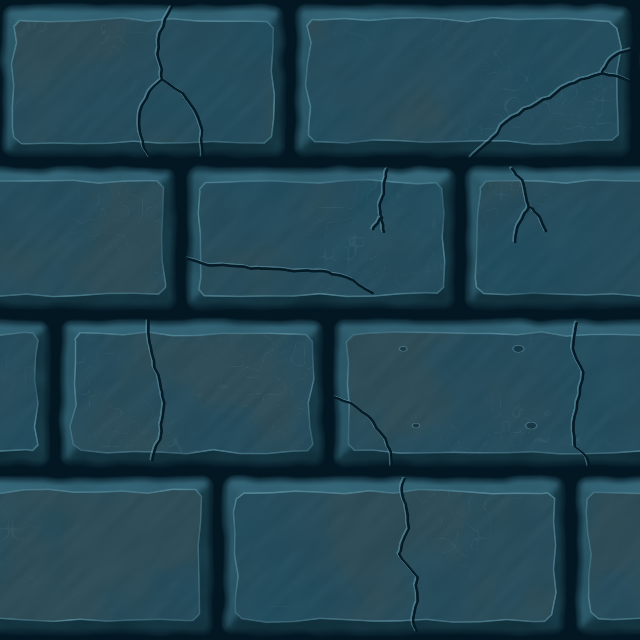
Write a three.js fragment shader that draws this texture.

```glsl
// Painted teal stone wall: four staggered courses of two bricks each.
// Rounded boxes carry a lit and shaded bevel and a jagged rimmed face;
// bent noisy lines add the cracks, and noise adds stains and scratches.
varying vec2 vUv;

const vec3 MORTAR = vec3(0.008, 0.09, 0.135);
const vec3 FACE = vec3(0.148, 0.30, 0.362);
const vec3 WARM = vec3(0.19, 0.30, 0.335);
const vec3 COOL = vec3(0.115, 0.305, 0.375);
const vec3 LIGHT = vec3(0.205, 0.40, 0.47);
const vec3 SHADE = vec3(0.055, 0.175, 0.22);
const vec3 RIM = vec3(0.40, 0.62, 0.69);
const vec2 INSET = vec2(0.028, 0.031); // joint centre to face edge
const float JOINT = 0.0075;            // half width of the mortar
const float CORNER = 0.018;
const float JAG = 0.01;                // wobble of the face edge
const float CRACK = 0.0016;            // half width of a crack
const float SOFT = 0.0014;

float hash(vec2 p) { return fract(sin(dot(p, vec2(127.1, 311.7))) * 43758.5); }

float noise(vec2 p) {
  vec2 i = floor(p), f = fract(p);
  f = f * f * (3.0 - 2.0 * f);
  return mix(mix(hash(i), hash(i + vec2(1, 0)), f.x),
             mix(hash(i + vec2(0, 1)), hash(i + 1.0), f.x), f.y);
}

float fbm(vec2 p) {
  float sum = 0.0, amp = 0.533;
  for (int i = 0; i < 4; i++) { sum += amp * noise(p); p = p * 2.03 + 7.1; amp *= 0.5; }
  return sum;
}

// Straight pieces between random heights, centred on zero
float jag(float t, float seed) {
  float i = floor(t);
  return mix(hash(vec2(i, seed)), hash(vec2(i + 1.0, seed)), t - i) - 0.5;
}

// Distance to a bent, jagged line from a to b
float crack(vec2 p, vec2 a, vec2 b, float bend, float amp) {
  float len = length(b - a);
  vec2 dir = (b - a) / len;
  float along = dot(p - a, dir), on = clamp(along, 0.0, len);
  float arch = 4.0 * on * (len - on) / (len * len);
  float path = bend * arch + min(1.0, 2.0 * arch)
             * (amp * jag(on * 26.0, a.x * 91.0) + 0.004 * jag(on * 90.0, a.y * 57.0));
  return length(vec2(along - on, dot(p - a, vec2(-dir.y, dir.x)) - path));
}

float cracks(vec2 p) {
  vec2 fork = vec2(0.253, 0.876), split = vec2(0.94, 0.885);
  vec2 twig = vec2(0.597, 0.66), knee = vec2(0.826, 0.677), turn = vec2(0.508, 0.576);
  // top course
  float d = crack(p, vec2(0.275, 1.0), fork, -0.014, 0.004);
  d = min(d, crack(p, fork, vec2(0.234, 0.755), -0.025, 0.004));
  d = min(d, crack(p, fork, vec2(0.316, 0.755), 0.024, 0.005));
  d = min(d, crack(p, vec2(0.736, 0.753), split, 0.018, 0.01));
  d = min(d, crack(p, split, vec2(0.985, 0.922), 0.01, 0.004));
  d = min(d, crack(p, split, vec2(0.985, 0.872), 0.004, 0.003));
  // second course
  d = min(d, crack(p, vec2(0.605, 0.735), twig, -0.006, 0.014));
  d = min(d, crack(p, twig, vec2(0.583, 0.642), 0.0, 0.003));
  d = min(d, crack(p, twig, vec2(0.6, 0.638), 0.0, 0.003));
  d = min(d, crack(p, vec2(0.293, 0.596), turn, -0.004, 0.01));
  d = min(d, crack(p, turn, vec2(0.582, 0.542), 0.004, 0.003));
  d = min(d, crack(p, vec2(0.8, 0.736), knee, 0.007, 0.004));
  d = min(d, crack(p, knee, vec2(0.805, 0.622), -0.004, 0.004));
  d = min(d, crack(p, knee, vec2(0.853, 0.639), 0.004, 0.003));
  // lower courses
  d = min(d, crack(p, vec2(0.232, 0.503), vec2(0.238, 0.281), 0.006, 0.028));
  d = min(d, crack(p, vec2(0.523, 0.379), vec2(0.612, 0.268), 0.024, 0.005));
  d = min(d, crack(p, vec2(0.901, 0.495), vec2(0.92, 0.271), -0.012, 0.032));
  return min(d, crack(p, vec2(0.632, 0.251), vec2(0.651, 0.014), -0.006, 0.036));
}

void main() {
  vec2 p = vUv;
  // Course: bottom, top and its two joints
  vec4 row = p.y < 0.263 ? vec4(0.0, 0.263, 0.341, 0.892)
           : p.y < 0.509 ? vec4(0.263, 0.509, 0.086, 0.514)
           : p.y < 0.747 ? vec4(0.509, 0.747, 0.284, 0.719) : vec4(0.747, 1.0, 0.453, 0.994);
  vec2 q = vec2(fract(p.x - row.z) + row.z, p.y);
  float second = step(row.w, q.x), seed = floor(row.x * 50.0) + second * 5.0 + 1.0;
  vec2 lo = vec2(mix(row.z, row.w, second), row.x);
  vec2 hi = vec2(mix(row.w, row.z + 1.0, second), row.y);

  // Rounded outer edge and jagged face, both positive inside
  vec2 box = abs(q - 0.5 * (lo + hi)) - 0.5 * (hi - lo) + JOINT + CORNER;
  float outer = CORNER - length(max(box, 0.0)) - min(max(box.x, box.y), 0.0);
  outer += 0.006 * (noise(q * 32.0 + seed) - 0.5);
  vec4 side = vec4(q - lo - INSET, hi - q - INSET);
  side += JAG * vec4(jag(q.y * 30.0, seed), 0.7 * jag(q.x * 24.0, seed + 2.0),
                     jag(q.y * 27.0, seed + 1.0), 0.7 * jag(q.x * 26.0, seed + 3.0));
  vec2 near = min(side.xy, side.zw);
  float edge = min(near.x, near.y), face = min(edge, 0.7 * (near.x + near.y - 0.01));

  // Bevel: left and top lit, right and bottom shaded
  vec4 w = exp((edge - side) / 0.004);
  float lit = dot(w, vec4(0.72, 0.1, 0.18, 0.92)) / dot(w, vec4(1.0));
  lit += 0.3 * (fbm(q * vec2(16.0, 22.0) + seed) - 0.5);
  vec3 bevel = mix(SHADE, LIGHT, clamp(lit, 0.0, 1.0));
  bevel = mix(MORTAR, bevel, 0.3 + 0.7 * smoothstep(0.0, 0.014, outer));

  // Face: stains, slanted strokes and patchy scratches
  float stain = fbm(p * 5.0 + seed);
  vec3 stone = mix(FACE, WARM, 0.8 * smoothstep(0.48, 0.75, stain));
  stone = mix(stone, COOL, 0.6 * (1.0 - smoothstep(0.25, 0.5, stain)));
  stone += 0.022 * (noise(vec2(p.x + p.y, (p.y - p.x) * 5.0) * 14.0) - 0.5);
  float scratch = 1.0 - smoothstep(0.0, 0.022, abs(noise(p * vec2(62.0, 48.0)) - 0.5));
  stone += 0.035 * scratch * smoothstep(0.5, 0.72, fbm(p * 7.0 + 31.0));
  vec3 color = mix(bevel, stone, smoothstep(-SOFT, SOFT, face));
  float rim = 1.0 - smoothstep(0.0003, 0.0021, abs(face));
  color = mix(color, RIM, rim * (0.22 + 0.45 * noise(q * 18.0 + seed)));

  // Chips
  for (float i = 0.0; i < 4.0; i++) {
    vec2 cell = vec2(mod(i, 2.0), floor(i * 0.5));
    vec2 c = p - vec2(0.63 + 0.18 * cell.x + 0.02 * cell.y, 0.455 - 0.12 * cell.y);
    float chip = length(c * vec2(0.75, 1.2)) - 0.0035 - 0.002 * cell.x;
    color = mix(color, SHADE, 0.65 * (1.0 - smoothstep(-SOFT, SOFT, chip)));
    color = mix(color, RIM, 0.4 * (1.0 - smoothstep(0.0, SOFT, abs(chip - 0.001))));
  }

  // Cracks with a lit lip, then the mortar
  float lip = cracks(p + vec2(0.0022, -0.0018)), gap = cracks(p);
  color = mix(color, RIM, 0.5 * (1.0 - smoothstep(CRACK, CRACK + SOFT, lip)));
  color = mix(color, MORTAR, 0.95 * (1.0 - smoothstep(CRACK * 0.7, CRACK + SOFT, gap)));
  color = mix(MORTAR, color, smoothstep(-0.002, 0.003, outer));
  gl_FragColor = vec4(color, 1.0);
}
```
